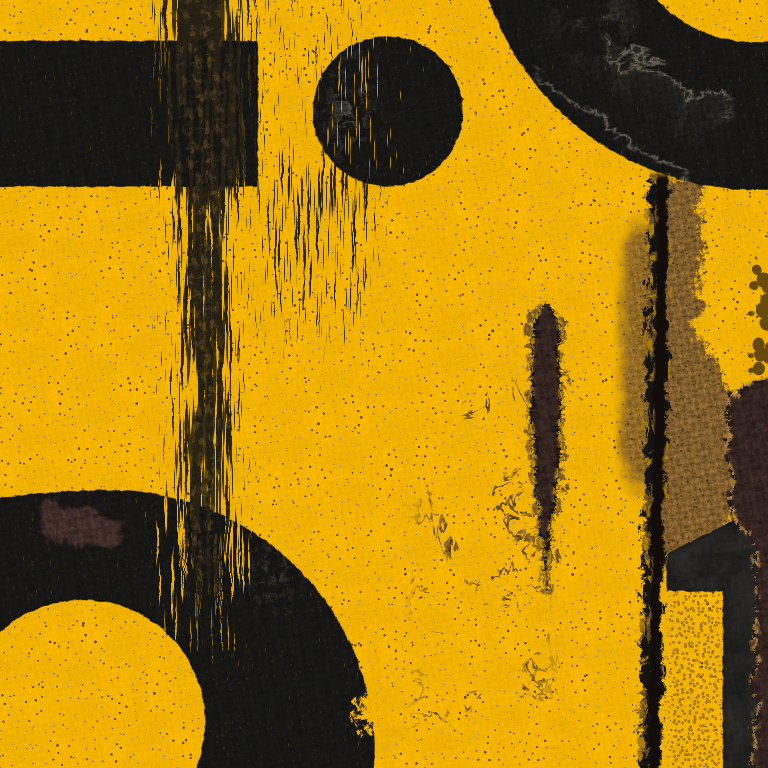
Write a WebGL 1 fragment shader that draws this texture.

```glsl
precision highp float;
// Weathered yellow sheet with black stencilled rings, bar and dot, scraped
// by vertical streaks and split by rusty gashes. Distance functions place the
// shapes; cellular noise makes the scratches, layered sines the ragged wear.
uniform vec2 u_resolution;

vec2 hash2(vec2 c) {
  return fract(sin(vec2(dot(c, vec2(127.1, 311.7)), dot(c, vec2(269.5, 183.3)))) * 43758.5);
}

// Distance to the nearest cell point
float cells(vec2 p) {
  vec2 base = floor(p), f = p - base;
  float best = 4.0;
  for (int j = -1; j <= 1; j++)
    for (int i = -1; i <= 1; i++) {
      vec2 o = vec2(float(i), float(j));
      vec2 d = o + hash2(base + o) - f;
      best = min(best, dot(d, d));
    }
  return sqrt(best);
}

// Warped, layered sines, about -1 to 1
float waves(vec2 p) {
  float sum = 0.0, amp = 0.6;
  for (int i = 0; i < 5; i++) {
    p = mat2(0.8, 0.6, -0.6, 0.8) * p * 1.9 + 1.7;
    p += 0.6 * sin(p.yx);
    sum += amp * sin(p.x) * sin(p.y);
    amp *= 0.65;
  }
  return sum;
}

float fill(float d, float soft) { return 1.0 - smoothstep(-soft, soft, d); }
float band(float v, float lo, float hi, float soft) {
  return smoothstep(lo - soft, lo + soft, v) * fill(v - hi, soft);
}
float bell(float v, float mid, float width) {
  float t = (v - mid) / width;
  return exp(-t * t);
}

void main() {
  vec2 p = gl_FragCoord.xy / u_resolution;
  float x = p.x, y = p.y, aa = 0.9 / u_resolution.y;
  float rough = waves(p * 30.0), fine = waves(p * 110.0), grit = waves(p * 270.0);
  float thick = cells(vec2(x * 150.0 + 0.3 * rough, y * 6.0));
  float thin = cells(vec2(x * 300.0 + 9.0, y * 10.0));

  // Yellow paint and tan primer
  vec3 paint = vec3(0.945, 0.7, 0.008) * (1.0 + 0.025 * rough + 0.03 * grit);
  vec3 tan_ = vec3(0.5, 0.365, 0.17) * (1.0 + 0.1 * fine + 0.25 * grit);
  vec3 rust = vec3(0.2, 0.14, 0.125) * (1.0 + 0.2 * fine + 0.2 * grit);
  vec3 col = paint;
  float halo = bell(x, 0.836, 0.034) * band(y, 0.36, 0.71, 0.06);
  col = mix(col, tan_, 0.85 * smoothstep(0.25, 0.8, halo + 0.25 * rough * halo + 0.15 * grit * halo));
  float strip = max(0.85 - x, x - mix(0.955, 0.912, smoothstep(0.47, 0.56, y)) - 0.012 * rough);
  strip = max(strip, max(y - 0.765, 0.26 - y));
  col = mix(col, tan_, fill(strip + 0.004 * grit, 0.004));

  // Stencilled shapes
  vec2 b = abs(p - vec2(0.118, 0.852)) - vec2(0.218, 0.095);
  float shape = min(max(b.x, b.y), length(p - vec2(0.505, 0.855)) - 0.0977);
  shape = min(shape, abs(length(p - vec2(0.983, 1.119)) - 0.27) - 0.096);
  vec2 q = p - vec2(0.143, 0.017);
  q.x *= q.x < 0.0 ? 0.6 : 1.0;
  float ring = max(length(q) - 0.345, 0.159 - length(p - vec2(0.108, 0.06)));
  float panel = max(0.868 - x, y - 0.28 - 0.5 * (x - 0.87));
  panel = max(panel, -max(x - 0.941, y - 0.23));
  shape = min(shape, min(ring, panel));
  float ink = fill(shape + 0.0012 * fine, aa);

  // Scrapes that bare the paint through the ink
  float lane = band(x, 0.205, 0.325, 0.03);
  float bare = fill(thick + 0.05 - 0.47 * lane * smoothstep(0.08, 0.32, y), 0.06);
  bare = max(bare, 0.8 * fill(thin - 0.2 * bell(x, 0.46, 0.05) * smoothstep(0.7, 0.8, y), 0.04));
  float chip = length((p - vec2(0.478, 0.072)) * vec2(1.0, 0.8)) - 0.014 - 0.014 * fine;
  ink *= (1.0 - bare) * (1.0 - fill(chip, 0.004));
  vec3 black = vec3(0.088, 0.086, 0.083) + 0.012 * fine + 0.012 * grit;
  black += 0.07 * fill(panel, 0.01) * (0.7 + 0.4 * rough);

  // Pale corrosion and dust on the ink
  float veinA = y - 0.9 + 0.7 * (x - 0.7) + 0.016 * rough;
  float veinB = y - 0.94 + 0.5 * (x - 0.785) + 0.028 * rough;
  float inA = band(x, 0.7, 0.9, 0.012), inB = band(x, 0.79, 0.95, 0.012);
  float dust = 0.75 * (inA * bell(veinA, 0.0, 0.004) + inB * bell(veinB, 0.0, 0.005));
  dust += 0.3 * inB * exp(-abs(veinB) * 38.0) * step(veinB, 0.0);
  dust += 0.35 * bell(x, 0.775, 0.045) * bell(y, 0.97, 0.05) * smoothstep(-0.1, 0.5, rough);
  dust += 0.5 * bell(x, 0.455, 0.025) * bell(y, 0.86, 0.06) * smoothstep(0.0, 0.5, fine + rough);
  dust += 0.3 * bell(x, 0.355, 0.03) * bell(y, 0.25, 0.04) * smoothstep(0.0, 0.6, fine);
  black = mix(black, vec3(0.48, 0.45, 0.39), clamp(dust * (0.8 + 0.5 * grit), 0.0, 0.8));
  float scab = length((p - vec2(0.095, 0.317)) * vec2(0.45, 1.0) + vec2(0.0, 0.2 * (x - 0.095))) - 0.026;
  black = mix(black, rust * 1.25, fill(scab + 0.012 * rough, 0.005));
  col = mix(col, black, ink);

  // Dark vertical streaks
  float scuff = 0.54 * bell(x, 0.268, 0.031) * smoothstep(0.12, 0.34, y);
  scuff += lane * (0.1 + 0.28 * smoothstep(0.72, 0.8, y)) * smoothstep(0.1, 0.35, y);
  scuff += 0.25 * band(x, 0.34, 0.49, 0.03) * smoothstep(0.44, 0.74, y) * (1.0 - 0.6 * smoothstep(0.76, 0.83, y));
  float streak = max(fill(thick + 0.03 - scuff, 0.06), 0.9 * fill(thin + 0.03 - 0.9 * scuff, 0.07));
  vec3 soot = mix(black, tan_ * 0.7, 0.55 * smoothstep(0.1, 0.6, fine) * bell(x, 0.265, 0.04));
  col = mix(col, soot, streak * 0.93);

  // Curled flakes and scattered specks
  float zone = band(x, 0.55, 0.71, 0.035) * band(y, 0.02, 0.5, 0.03);
  float curl = fill(abs(waves(p * 17.0 + 4.0)) - 0.075, 0.035) * smoothstep(0.05, 0.3, waves(p * 13.0 + 8.0));
  col = mix(col, tan_ * (0.85 + 0.3 * fine), curl * zone * 0.9);
  float speck = fill(cells(p * 75.0) - 0.07 - 0.07 * rough, 0.05);
  speck = max(speck, fill(cells(p * 150.0) - 0.3 * band(x, 0.87, 0.94, 0.01) * fill(y - 0.23, 0.01), 0.08) * 0.5);
  speck = max(speck, fill(cells(p * 55.0) + 0.1 - 0.65 * smoothstep(0.965, 0.99, x) * band(y, 0.5, 0.66, 0.02), 0.06));
  col = mix(col, vec3(0.22, 0.15, 0.06), speck * 0.75);

  // Rust plate at the right with a peeling rim
  float plate = max(mix(0.983, 0.948, smoothstep(0.27, 0.36, y)) - x, y - 0.494 - 0.4 * (x - 0.97));
  plate += 0.007 * rough + 0.002 * fine;
  col = mix(col, rust, fill(plate, 0.002));
  col = mix(col, mix(black, tan_ * 1.35, step(0.0, fine)), 0.8 * bell(plate, 0.0, 0.003));

  // Short gash
  float width = 0.019 * smoothstep(0.2, 0.45, y) * sqrt(clamp((0.605 - y) / 0.03, 0.0, 1.0));
  float gash = abs(x - 0.711 - 0.004 * rough) - width - 0.004 * fine;
  float gashLen = band(y, 0.225, 0.605, 0.006);
  col = mix(col, tan_ * 0.9, fill(gash - 0.006 - 0.008 * rough, 0.003) * gashLen * smoothstep(-0.4, 0.2, fine));
  col = mix(col, rust, fill(gash, 0.002) * gashLen);
  col = mix(col, mix(black, paint * 0.9, smoothstep(0.0, 0.25, fine)), bell(gash, -0.002, 0.003) * gashLen * 0.85);

  // Long split with torn lips
  float side = x - 0.846 - 0.016 * y - 0.003 * rough;
  float split = abs(side) - 0.014 - 0.007 * fine - 0.004 * rough;
  float splitLen = fill(y - 0.772, 0.006);
  float lip = smoothstep(0.05, 0.4, waves(vec2(x * 90.0, y * 45.0)) + 0.15);
  vec3 torn = mix(black * 0.9, mix(tan_, paint * 0.85, smoothstep(-0.1, 0.4, fine)), lip * 0.8);
  col = mix(col, torn, fill(split, 0.002) * splitLen);
  col = mix(col, vec3(0.07, 0.05, 0.045), fill(abs(side - 0.005) - 0.007 - 0.002 * fine, 0.002) * splitLen);

  gl_FragColor = vec4(clamp(col, 0.0, 1.0), 1.0);
}
```
